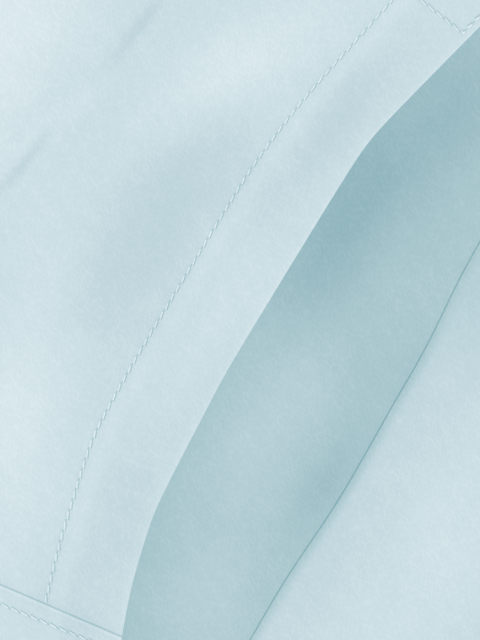
Give the GLSL for this texture, as a WebGL 1 fragment shader.

```glsl
precision highp float;
// Pale blue cloth: a stitched flap lies over a shaded pocket with an inner seam.
// Curved seams are sums of soft ramps; folds are tilted soft glows on one tone
// value, with layered sines and cellular noise for creases and weave.

uniform vec2 u_resolution;

const vec3 SHADE = vec3(0.61, 0.74, 0.77);
const vec3 LIGHT = vec3(0.85, 0.91, 0.93);

// Rounded ramp: zero below the start, unit slope above it.
float ramp(float y, float start) {
  float t = y - start;
  return 0.5 * (t + sqrt(t * t + 0.0008));
}

// Horizontal position of each seam at height y.
float flapEdge(float y) {
  return 0.189 + 0.17 * y + 0.13 * ramp(y, 0.08) + 0.22 * ramp(y, 0.2)
    + 0.09 * ramp(y, 0.42) + 0.38 * ramp(y, 0.78);
}
float stitchLine(float y) {
  return 0.056 + 0.235 * y + 0.07 * ramp(y, 0.15) + 0.26 * ramp(y, 0.32)
    + 0.04 * ramp(y, 0.45) + 0.15 * ramp(y, 0.74) + 0.15 * ramp(y, 0.84);
}
float innerSeam(float y) {
  return 0.389 + 0.63 * y - 0.1 * ramp(y, 0.32) + 0.002 * sin(y * 26.0 - 4.0);
}

vec2 hash2(vec2 p) {
  vec2 q = vec2(dot(p, vec2(127.1, 311.7)), dot(p, vec2(269.5, 183.3)));
  return fract(sin(q) * 43758.5);
}

// Distance to the nearest scattered cell point.
float cellular(vec2 p) {
  vec2 cell = floor(p);
  float nearest = 2.0;
  for (int j = -1; j <= 1; j++) {
    for (int i = -1; i <= 1; i++) {
      vec2 c = cell + vec2(float(i), float(j));
      nearest = min(nearest, length(c + hash2(c) - p));
    }
  }
  return nearest;
}

// Layered bent sines for broad, uneven creases.
float creases(vec2 p) {
  float sum = 0.0;
  float gain = 0.5;
  for (int i = 0; i < 5; i++) {
    p = mat2(0.8, 0.6, -0.6, 0.8) * p * 1.7 + 1.3;
    sum += gain * sin(p.x + 1.4 * sin(p.y * 0.8));
    gain *= 0.6;
  }
  return sum;
}

// Soft elliptical glow, long axis turned by angle.
float glow(vec2 p, vec2 center, vec2 size, float angle) {
  vec2 d = p - center;
  float c = cos(angle);
  float s = sin(angle);
  vec2 q = vec2(c * d.x + s * d.y, c * d.y - s * d.x) / size;
  return exp(-dot(q, q));
}

float line(float d, float halfWidth, float px) {
  return 1.0 - smoothstep(halfWidth - px, halfWidth + px, abs(d));
}

// Pale tilted dashes with small shadows; d is across, along is lengthwise.
float stitches(float d, float along, float px) {
  float u = fract(along / 0.0163) - 0.5;
  float dash = 1.0 - smoothstep(0.27, 0.38, abs(u));
  float thread = d + 0.003 * u;
  float groove = -0.10 * exp(-pow(d / 0.004, 2.0));
  float shadow = -0.42 * line(thread - 0.0023, 0.0009, px) * dash;
  float hole = -0.30 * line(d, 0.0012, px) * (1.0 - dash);
  return groove + shadow + hole + 0.36 * line(thread, 0.0011, px) * dash;
}

float flapTone(vec2 p, float dEdge, float px) {
  float t = 0.78 + 0.06 * creases(p * 5.0);
  t += 0.24 * glow(p, vec2(0.02, 0.95), vec2(0.20, 0.12), 1.0);
  t += 0.20 * glow(p, vec2(0.35, 0.88), vec2(0.20, 0.06), 0.6);
  t += 0.20 * glow(p, vec2(0.03, 0.38), vec2(0.25, 0.08), 1.4);
  t += 0.10 * glow(p, vec2(0.30, 0.45), vec2(0.15, 0.04), 1.0);
  t -= 0.19 * glow(p, vec2(0.25, 0.66), vec2(0.20, 0.07), 0.9);
  t -= 0.16 * glow(p, vec2(0.52, 0.80), vec2(0.15, 0.04), 0.9);
  t -= 0.12 * glow(p, vec2(0.19, 0.18), vec2(0.20, 0.06), 1.1);
  // Two narrow creases at the upper left.
  t -= 0.22 * glow(p, vec2(0.045, 0.755), vec2(0.075, 0.010), 0.9);
  t -= 0.17 * glow(p, vec2(0.215, 0.955), vec2(0.07, 0.011), 0.9);
  t += 0.12 * glow(p, vec2(0.09, 0.81), vec2(0.09, 0.018), 0.7);
  // Hem fold and its stitching at the lower left.
  float dHem = (p.y - 0.087 + 0.43 * p.x) * 0.92;
  float dHemStitch = (p.y - 0.056 + 0.41 * p.x) * 0.92;
  t += 0.12 * line(dHem + 0.004, 0.002, px) - 0.40 * line(dHem, 0.0012, px);
  t -= 0.12 * exp(-abs(dHem) / 0.006);
  t += stitches(dHemStitch, p.x * 1.08, px);
  // Long curved stitching, stopped by the hem.
  float dStitch = (p.x - stitchLine(p.y)) * 0.86;
  t += stitches(dStitch, dot(p, vec2(0.5, 0.86)), px) * smoothstep(0.0, 0.005, dHem);
  t += 0.08 * exp(-pow((dStitch - 0.018) / 0.013, 2.0));
  // Short corner stitching at the upper right.
  float dCorner = (p.y - 0.948 - 0.79 * (0.723 - p.x)) * 0.78;
  float dReturn = (p.y - 0.948 - (p.x - 0.723)) * 0.71;
  t += stitches(dCorner, p.x * 1.27, px) * step(0.62, p.x) * step(p.x, 0.723);
  t += stitches(dReturn, p.x * 1.41, px) * step(0.723, p.x);
  return t + 0.08 * exp(-abs(dEdge + 0.003) / 0.005);
}

float pocketTone(vec2 p, float dEdge, float px) {
  float dSeam = (p.x - innerSeam(p.y)) * 0.86;
  float t = 0.31 + 0.06 * creases(p * 6.0 + 3.0);
  t -= 0.36 * glow(p, vec2(0.53, 0.63), vec2(0.17, 0.07), 1.1);
  t -= 0.28 * glow(p, vec2(0.70, 0.83), vec2(0.16, 0.08), 0.9);
  t += 0.17 * glow(p, vec2(0.44, 0.37), vec2(0.18, 0.06), 1.0);
  t += 0.14 * glow(p, vec2(0.33, 0.08), vec2(0.14, 0.07), 1.1);
  t -= 0.20 * glow(p, vec2(0.51, 0.25), vec2(0.11, 0.035), 1.0);
  t -= 0.10 * exp(-max(dEdge, 0.0) / 0.025);
  float panel = 0.64 + 0.20 * glow(p, vec2(0.68, 0.12), vec2(0.28, 0.15), 1.0);
  panel += 0.06 * creases(p * 5.0 + 7.0) - 0.26 * smoothstep(0.35, 0.65, p.y);
  t = mix(t, panel, smoothstep(-0.004, 0.022, dSeam));
  return t - 0.48 * line(dSeam, 0.0012, px) - 0.06 * exp(-abs(dSeam) / 0.005);
}

void main() {
  vec2 p = gl_FragCoord.xy / u_resolution.y;
  float px = 0.7 / u_resolution.y;
  float dEdge = (p.x - flapEdge(p.y)) * 0.85;
  float inside = smoothstep(-px, px, dEdge);
  float tone = mix(flapTone(p, dEdge, px), pocketTone(p, dEdge, px), inside);
  // Crinkles, slanted threads and irregular grain.
  vec2 thread = mat2(0.86, -0.5, 0.5, 0.86) * p;
  tone += 0.07 * (cellular(thread * vec2(55.0, 24.0)) - 0.5);
  tone += 0.13 * (cellular(thread * vec2(250.0, 110.0)) - 0.5);
  tone += 0.015 * sin(thread.x * 850.0) * sin(thread.y * 700.0);
  gl_FragColor = vec4(mix(SHADE, LIGHT, tone), 1.0);
}
```
